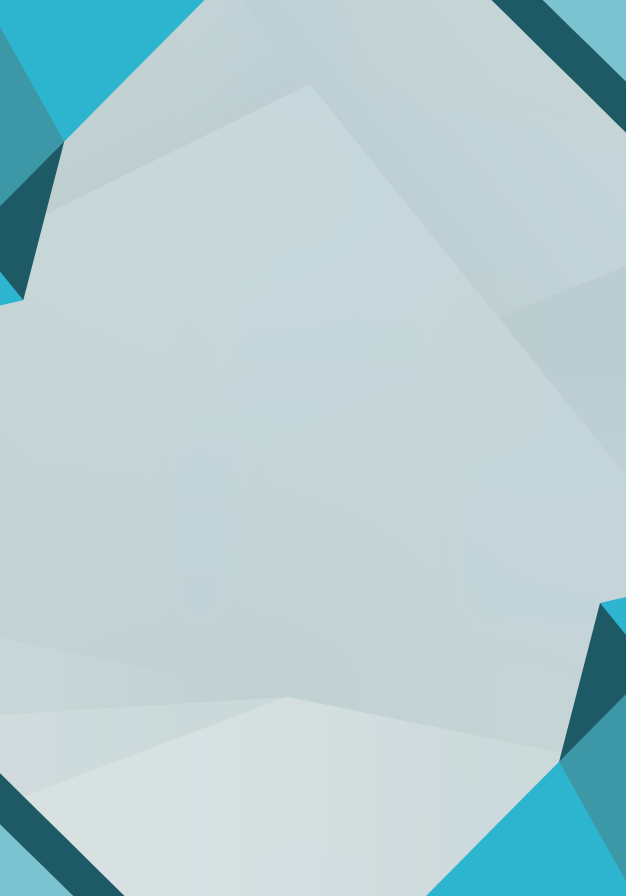
A Shadertoy shader for this background:

```glsl
// Pale folded-paper backdrop with teal ribbon folds at the four corners.
#define ASPECT 0.698
#define PAPER  vec3(0.782, 0.842, 0.844)
#define SHADE  vec3(0.738, 0.804, 0.812)
#define LIGHT  vec3(0.856, 0.888, 0.894)
#define COOL   vec3(-0.006, -0.002, 0.012)
#define CYAN   vec3(0.176, 0.706, 0.812)
#define TEAL   vec3(0.235, 0.592, 0.655)
#define DEEP   vec3(0.118, 0.353, 0.396)
#define PALE   vec3(0.486, 0.765, 0.820)
#define TURN   vec2(0.695, 0.992)

// Signed distance to the line a-b, positive on its left
float side(vec2 p, vec2 a, vec2 b) {
    vec2 d = normalize(b - a), q = p - a;
    return d.x * q.y - d.y * q.x;
}

// Smooth mask of the half plane left of a-b
float cover(vec2 p, vec2 a, vec2 b) {
    return clamp(0.5 + side(p, a, b) * iResolution.y, 0.0, 1.0);
}

float hash(vec2 p) {
    return fract(sin(dot(p, vec2(127.1, 311.7))) * 43758.5453);
}

float noise(vec2 p) {
    vec2 i = floor(p), f = fract(p);
    f = f * f * (3.0 - 2.0 * f);
    return mix(mix(hash(i), hash(i + vec2(1, 0)), f.x),
               mix(hash(i + vec2(0, 1)), hash(i + vec2(1, 1)), f.x), f.y);
}

// Faint facets of the paper
vec3 paper(vec2 p) {
    // Central sheet, dimmer towards the lower left
    float dim = smoothstep(0.1, 0.65, 0.9 - p.y) * (1.0 - 0.65 * smoothstep(0.25, 0.6, p.x));
    vec3 col = mix(PAPER, SHADE, 0.1 + 0.3 * dim);
    col = mix(col, SHADE, 0.35 * exp(-14.0 * length((p - vec2(0.3, 0.23)) * vec2(0.5, 1.0))));
    col = mix(col, PAPER * 1.008, 0.7 * exp(-14.0 * dot(p - vec2(0.28, 0.82), p - vec2(0.28, 0.82))));

    // Upper left facet
    vec2 peak = vec2(0.345, 0.906), flap = vec2(0.055, 0.763);
    float rise = side(p, flap, peak);
    vec3 facet = mix(PAPER, SHADE, 0.3 + 0.5 * exp(-12.0 * abs(rise)));
    col = mix(col, facet, cover(p, flap, peak));

    // Right sheet beyond the long diagonal, with its darker wedge
    vec2 ridgeTop = vec2(0.270, 1.0), ridgeEnd = vec2(0.698, 0.469);
    vec2 notch = vec2(0.556, 0.646), wing = vec2(0.698, 0.703);
    float away = max(side(p, ridgeTop, ridgeEnd), 0.0);
    facet = mix(PAPER, SHADE, 0.12 + 0.6 * exp(-9.0 * away));
    vec3 wedge = mix(SHADE, PAPER, 0.5 * smoothstep(0.62, 0.46, p.y) * 0.8);
    facet = mix(facet, wedge, cover(p, wing, notch));
    col = mix(col, facet, cover(p, ridgeTop, ridgeEnd));

    // Lower fan, each fold brighter than the one above
    vec2 hub = vec2(0.319, 0.222);
    float fade = smoothstep(0.0, 0.32, p.x);
    float fan = cover(p, vec2(0.624, 0.160), vec2(0.0, 0.288));
    col = mix(col, mix(PAPER, SHADE, 0.6 * fade), fan);
    float fold = cover(p, hub, vec2(0.0, 0.202));
    col = mix(col, mix(PAPER, LIGHT, 0.4 - 0.25 * fade), fan * fold);
    float sheet = cover(p, hub, vec2(0.029, 0.112));
    float glow = 0.88 - 0.65 * smoothstep(0.12, 0.65, p.x);
    col = mix(col, mix(PAPER, LIGHT, glow), fan * sheet);

    // Soft cool mottling
    return col + COOL * smoothstep(0.45, 0.8, noise(p * vec2(9.0, 5.0) + 3.0));
}

// Folded ribbon on the left and striped band on the right
vec3 corners(vec3 col, vec2 p) {
    vec2 knee = vec2(0.0716, 0.842), tip = vec2(0.026, 0.665);
    float lower = cover(p, tip, knee) * cover(p, vec2(0.0, 0.659), tip);
    vec3 tail = mix(DEEP, CYAN, cover(p, tip, vec2(0.0, 0.697)));
    col = mix(col, tail, lower);
    vec3 top = mix(CYAN, TEAL, cover(p, knee, vec2(0.0, 0.970)));
    col = mix(col, top, cover(p, knee, vec2(0.228, 1.0)));

    col = mix(col, DEEP, cover(p, vec2(0.548, 1.0), vec2(0.698, 0.852)));
    return mix(col, PALE, cover(p, vec2(0.605, 1.0), vec2(0.698, 0.909)));
}

void mainImage(out vec4 fragColor, in vec2 fragCoord) {
    vec2 p = fragCoord / iResolution.xy * vec2(ASPECT, 1.0);
    vec3 col = paper(p);
    col = corners(col, p);
    col = corners(col, TURN - p); // same pair turned half way round
    fragColor = vec4(col, 1.0);
}
```
